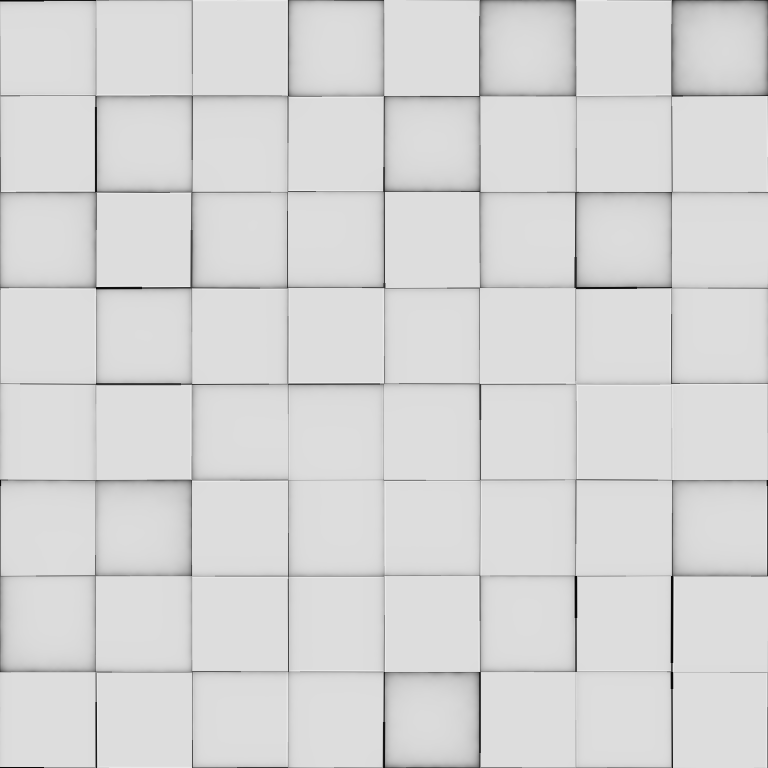
Give the GLSL for this pattern, as a three.js fragment shader.

```glsl
// Wall of pale square blocks, eight by eight, each pushed in to its own depth.
// Taller neighbours cast soft contact shade on sunken blocks; the joints are
// fine, broken dark lines whose width and strength change from edge to edge.

varying vec2 vUv;

const float TILES = 8.0;            // blocks across and up
const vec3 FACE_COLOR = vec3(0.865);
const vec3 JOINT_COLOR = vec3(0.03);
const float DEPTH_BIAS = 2.6;       // higher leaves more blocks near the front
const float WIDE_SHADE = 0.17;      // broad occlusion in recesses
const float CONTACT_SHADE = 0.42;   // dark occlusion against a wall
const float CONTACT_REACH = 0.024;  // lengths below are in block widths
const float HAIRLINE = 0.004;       // half widths of the joints
const float OPEN_GAP = 0.013;
const float JOINT_DRIFT = 0.010;
const float RIM_WIDTH = 0.014;
const float RIM_LIGHT = 0.045;
const float MOTTLE = 0.25;          // unevenness of the shade

float hash(vec2 p) {
  vec3 q = fract(p.xyx * 0.1031);
  q += dot(q, q.yzx + 33.33);
  return fract((q.x + q.y) * q.z);
}

float noise(vec2 p) {
  vec2 i = floor(p);
  vec2 f = fract(p);
  f = f * f * (3.0 - 2.0 * f);
  return mix(mix(hash(i), hash(i + vec2(1.0, 0.0)), f.x),
             mix(hash(i + vec2(0.0, 1.0)), hash(i + 1.0), f.x), f.y);
}

float blockDepth(vec2 cell) {
  return pow(hash(mod(cell, TILES) + 17.0), DEPTH_BIAS);
}

// Light left on a block face after occlusion by its eight neighbours.
float faceLight(vec2 p) {
  vec2 cell = floor(p);
  vec2 f = p - cell;
  float depth = blockDepth(cell);
  float uneven = 1.0 + MOTTLE * (noise(p * 9.0) + 0.5 * noise(p * 23.0) - 0.75);
  float light = 1.0;
  for (int y = -1; y <= 1; y++) {
    for (int x = -1; x <= 1; x++) {
      vec2 side = vec2(float(x), float(y));
      float drop = max(depth - blockDepth(cell + side), 0.0);
      float dist = length(max(abs(f - 0.5 - side) - 0.5, 0.0));
      float weight = abs(side.x * side.y) > 0.5 ? 0.35 : 1.0;
      float wide = WIDE_SHADE * drop * exp(-dist / (0.04 + 0.11 * drop));
      float contact = CONTACT_SHADE * sqrt(drop) * exp(-dist / CONTACT_REACH);
      light *= 1.0 - weight * uneven * (wide + contact);
    }
  }
  return light;
}

// Share of a pixel of size px, at offset d, covered by a band of given half width.
float bandCoverage(float d, float halfWidth, float px) {
  float low = max(d - 0.5 * px, -halfWidth);
  float high = min(d + 0.5 * px, halfWidth);
  return clamp((high - low) / px, 0.0, 1.0);
}

// Joint nearest to p.x, running along p.y: x is its darkness, y its lit rim.
vec2 joint(vec2 p, float axis, float px) {
  float line = floor(p.x + 0.5);
  vec2 edge = mod(vec2(line, floor(p.y)), TILES);
  vec2 seed = edge + 31.0 + 40.0 * axis;
  float along = fract(p.y);

  // Open gaps gather in patches; other joints stay faint hairlines.
  float patchiness = noise(edge * 0.4 + 5.0) - 0.5;
  float gap = smoothstep(0.72, 1.0, hash(seed) + 0.35 * patchiness);
  float strength = mix(0.15 + 0.75 * hash(seed + 11.3), 1.0, gap);

  // Each joint leans slightly and thins past a break.
  float lean = (along - 0.5) * (hash(seed + 23.7) - 0.5);
  float offset = JOINT_DRIFT * (hash(seed + 37.1) - 0.5 + lean);
  float broken = step(hash(seed + 41.9), along);
  broken = hash(seed + 53.3) > 0.5 ? broken : 1.0 - broken;
  float halfWidth = mix(HAIRLINE, OPEN_GAP, gap) * mix(1.0, 0.5, broken);

  float d = p.x - line - offset;
  float dark = strength * bandCoverage(d, halfWidth, px);
  float rimSide = hash(seed + 67.7) > 0.5 ? 1.0 : -1.0;
  float rimCenter = rimSide * (halfWidth + 0.5 * RIM_WIDTH);
  float rim = bandCoverage(d - rimCenter, 0.5 * RIM_WIDTH, px);
  return vec2(dark, rim * step(0.35, hash(seed + 71.1)));
}

void main() {
  vec2 p = vUv * TILES;
  vec2 px = max(fwidth(p), vec2(0.0001));

  vec2 upright = joint(p, 0.0, px.x);
  vec2 level = joint(p.yx, 1.0, px.y);

  vec3 color = FACE_COLOR + RIM_LIGHT * max(upright.y, level.y);
  color *= faceLight(p);
  color = mix(color, JOINT_COLOR, max(upright.x, level.x));
  gl_FragColor = vec4(color, 1.0);
}
```
